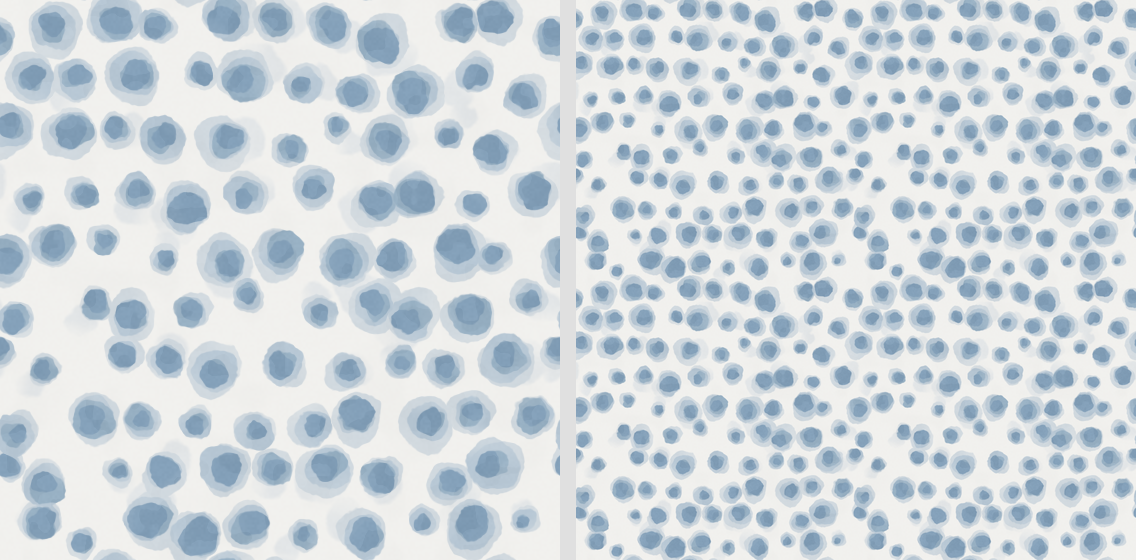
Left: one tile. Right: repeated 2 by 2.
A WebGL 1 fragment shader for this pattern:

```glsl
precision highp float;
// Watercolour dots: a jittered, staggered grid of spots on warm white paper.
// Each spot stacks wobbly translucent blobs, from a faint bleed to a dark core.
// Cell ids and noise lattices wrap, so the sheet tiles in both directions.

uniform vec2 u_resolution;

#define CELLS 10.0       // spots per side, even so the stagger wraps
#define JITTER 0.23      // wander of a spot, in cells
#define SIZE_MIN 0.25    // smallest spot radius, in cells
#define SIZE_MAX 0.51    // largest spot radius, in cells
#define EDGE 0.018       // half width of a painted edge, in cells
#define BLEED_SHARE 0.5  // share of spots with a faint bleed
#define RAGGED 0.045     // roughness of the outlines
#define GRAIN 0.014      // strength of the paper grain

const float TAU = 6.2831853;
const vec3 PAPER = vec3(0.945, 0.943, 0.932);
const vec3 BLEED = vec3(0.890, 0.902, 0.908);
const vec3 PALE  = vec3(0.815, 0.848, 0.872);
const vec3 MID   = vec3(0.715, 0.778, 0.830);
const vec3 WASH  = vec3(0.590, 0.687, 0.762);
const vec3 CORE  = vec3(0.510, 0.622, 0.720);

vec4 hash4(vec2 p) {
  vec4 q = fract(p.xyxy * vec4(0.1031, 0.1030, 0.0973, 0.1099));
  q += dot(q, q.wzxy + 33.33);
  return fract((q.xxyz + q.yzzw) * q.zywx);
}

// Value noise on a lattice that repeats after a whole number of cells.
vec2 noise(vec2 p, float period) {
  vec2 i = floor(p), f = fract(p);
  f = f * f * (3.0 - 2.0 * f);
  vec2 a = mod(i, period), b = mod(i + 1.0, period);
  vec2 low = mix(hash4(a).xy, hash4(vec2(b.x, a.y)).xy, f.x);
  vec2 high = mix(hash4(vec2(a.x, b.y)).xy, hash4(b).xy, f.x);
  return mix(low, high, f.y);
}

vec2 wrappedNoise(vec2 p, float scale) {
  return noise(p * scale, CELLS * scale);
}

// Coverage of a round blob with a wavy rim; one side is thinned by fade.
float blob(vec2 d, float radius, vec2 seed, float wobble, float edge, float fade) {
  vec4 h = hash4(seed);
  float a = atan(d.y, d.x + 1e-5);
  float wave = 0.055 * sin(2.0 * a + TAU * h.x)
             + 0.040 * sin(3.0 * a + TAU * h.y)
             + 0.022 * sin(5.0 * a + TAU * h.z);
  float rim = radius * (1.0 + wobble * wave);
  float side = dot(d, vec2(cos(TAU * h.w), sin(TAU * h.w))) / radius;
  float cover = 1.0 - smoothstep(-edge, edge, length(d) - rim);
  return cover * (1.0 - fade * smoothstep(-0.1, 0.9, side));
}

// Glaze that only darkens, so overlapping spots do not depend on order.
vec3 glaze(vec3 color, vec3 tint, float cover) {
  return mix(color, min(color, tint), cover);
}

vec3 paintSpot(vec3 color, vec2 d, vec2 id) {
  vec4 ratio = hash4(id + 17.0);
  vec4 shift = hash4(id + 41.0) - 0.5;
  vec4 drift = hash4(id + 73.0) - 0.5;
  vec4 extra = hash4(id + 97.0);
  float size = mix(SIZE_MIN, SIZE_MAX, ratio.x);

  vec2 dMid = d - shift.xy * size * 0.34;
  vec2 dWash = dMid - shift.zw * size * 0.36;
  vec2 dCore = dMid - drift.xy * size * 0.34;
  vec2 dBleed = d - (extra.xy - 0.5) * 0.65;

  float bleed = blob(dBleed, size * 0.9, id + 113.0, 1.6, EDGE * 2.5, 0.7);
  color = glaze(color, BLEED, bleed * step(extra.z, BLEED_SHARE));
  color = glaze(color, PALE, blob(d, size, id + 131.0, 1.0, EDGE, 0.4 * extra.w));
  color = glaze(color, MID,
    blob(dMid, size * mix(0.68, 0.98, ratio.y), id + 151.0, 1.0, EDGE, 0.35));
  color = glaze(color, WASH,
    blob(dWash, size * mix(0.42, 0.82, ratio.z), id + 173.0, 1.3, EDGE, 0.25));
  return glaze(color, CORE,
    blob(dCore, size * mix(0.42, 0.70, ratio.w), id + 191.0, 1.6, EDGE, 0.12));
}

void main() {
  vec2 p = gl_FragCoord.xy / u_resolution * CELLS;

  // Ragged brush outlines from two scales of warping
  vec2 q = p + RAGGED * (wrappedNoise(p, 6.0) - 0.5)
             + RAGGED * 0.5 * (wrappedNoise(p, 17.0) - 0.5);

  // Spots of the surrounding cells, odd rows moved by half a cell
  vec3 color = PAPER;
  for (int j = -1; j <= 1; j++) {
    float row = floor(q.y) + float(j);
    float stagger = 0.5 * mod(row, 2.0);
    for (int i = -1; i <= 1; i++) {
      vec2 cell = vec2(floor(q.x - stagger) + float(i), row);
      vec2 id = mod(cell, CELLS);
      vec2 wander = (hash4(id + 5.0).xy - 0.5) * 2.0 * JITTER;
      vec2 center = cell + vec2(stagger, 0.0) + 0.5 + wander;
      color = paintSpot(color, q - center, id);
    }
  }

  // Pigment pooling inside the paint and fine paper grain
  float ink = PAPER.r - color.r;
  float pool = smoothstep(0.52, 0.60, wrappedNoise(q, 5.0).x);
  color -= ink * 0.06 * (pool - 0.4);
  color += GRAIN * (0.4 + 2.0 * ink) * (wrappedNoise(p, 23.0).y - 0.5);
  color -= 0.008 * smoothstep(0.55, 0.9, wrappedNoise(p, 2.0).y);

  gl_FragColor = vec4(color, 1.0);
}
```
